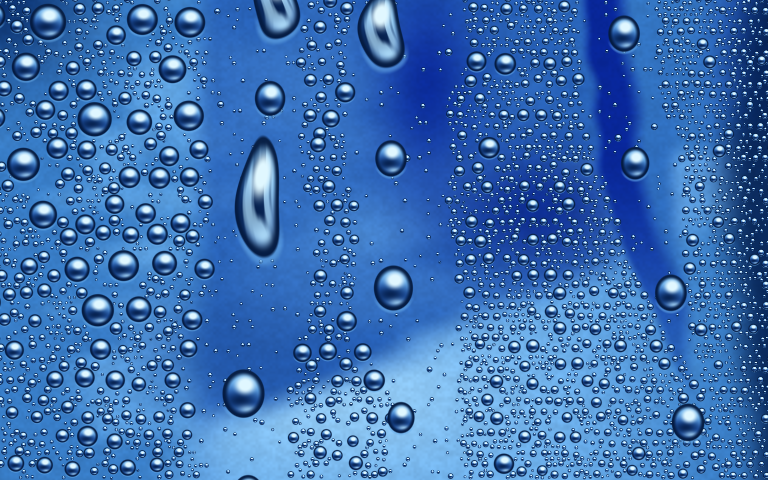
Reproduce this texture procedurally as a Shadertoy shader.

```glsl
// Water beads on blue glass: a soft blurred backdrop, five jittered grids of
// beads from large to dust with a coverage per vertical zone, and three bare
// lanes in which larger drops and stretched drips slide down.

const vec3 NAVY  = vec3(0.02, 0.16, 0.40);
const vec3 ROYAL = vec3(0.03, 0.15, 0.60);
const vec3 DEEP  = vec3(0.14, 0.36, 0.71);
const vec3 MID   = vec3(0.22, 0.49, 0.78);
const vec3 LIGHT = vec3(0.41, 0.68, 0.92);
const vec3 PALE  = vec3(0.72, 0.90, 1.00);
const vec3 GLINT = vec3(0.88, 0.97, 1.00);

const int LAYERS = 5;
const float CELL[5]  = float[5](0.100, 0.060, 0.037, 0.022, 0.0125);
// Share of filled cells per layer in each zone.
const float LEFT[5]  = float[5](0.55, 0.55, 0.65, 0.75, 0.60);
const float STRIP[5] = float[5](0.00, 0.32, 0.65, 0.65, 0.50);
const float MAIN[5]  = float[5](0.00, 0.04, 0.60, 0.85, 0.80);
const float RIGHT[5] = float[5](0.00, 0.03, 0.16, 0.65, 0.80);
const float BARE[5]  = float[5](0.00, 0.00, 0.00, 0.02, 0.09);

const vec3 LANE_X     = vec3(0.57, 0.79, 1.27);
const vec3 LANE_DRIFT = vec3(-0.06, 0.07, 0.19);
const vec3 LANE_START = vec3(0.00, 0.06, 0.07);
const vec3 LANE_STEP  = vec3(0.205, 0.27, 0.27);

float hash(vec2 p) {
    return fract(sin(dot(p, vec2(127.1, 311.7))) * 43758.5453);
}

float noise(vec2 p) {
    vec2 i = floor(p), f = fract(p);
    f = f * f * (3.0 - 2.0 * f);
    return mix(mix(hash(i), hash(i + vec2(1, 0)), f.x),
               mix(hash(i + vec2(0, 1)), hash(i + vec2(1, 1)), f.x), f.y);
}

float blob(vec2 p, vec2 centre, vec2 size) {
    vec2 q = (p - centre) / size;
    return exp(-dot(q, q));
}

// Left and right edge of the bare wedge at depth t below the top.
vec2 wedge(float t) { return vec2(1.21 + 0.35 * t * t, 1.38 + 0.07 * t); }

vec3 backdrop(vec2 p) {
    float t = 1.0 - p.y;
    float cloud = noise(p * vec2(3.0, 5.0) + 4.0) * 0.65 + noise(p * vec2(9.0, 17.0)) * 0.35;
    float x = p.x + 0.04 * (cloud - 0.5);
    float channel = smoothstep(0.38, 0.46, x) * smoothstep(1.5, 1.1, x);
    vec3 c = mix(MID, LIGHT, 0.85 * smoothstep(0.35, 0.75, cloud));
    c = mix(c, DEEP, channel * (1.0 - 0.4 * cloud));
    c = mix(c, NAVY, 0.9 * blob(p, vec2(0.0, 1.0), vec2(0.17, 0.16)));
    c = mix(c, DEEP * 0.92, 0.8 * blob(p, vec2(0.5, 0.27), vec2(0.2, 0.13)));
    c = mix(c, LIGHT, 0.45 * blob(p, vec2(0.78, 0.52), vec2(0.12, 0.06)));
    c = mix(c, ROYAL, 0.9 * blob(p, vec2(0.89, 0.83), vec2(0.10, 0.20)));
    c = mix(c, ROYAL * 0.9, 0.85 * blob(p, vec2(1.12, 0.56), vec2(0.19, 0.13)));
    // Bright sheet under a slanting fold
    float fold = t - 0.85 + 0.39 * (x - 0.42) + 0.05 * (cloud - 0.5);
    float sheet = smoothstep(0.0, 0.10, fold) * smoothstep(0.25, 0.5, x);
    c = mix(c, mix(LIGHT, MID, smoothstep(1.15, 1.55, x)), 0.95 * sheet);
    c = mix(c, PALE, 0.55 * sheet * blob(p, vec2(0.72, 0.18), vec2(0.36, 0.18)));
    // Dark streak and steel wedge
    vec2 w = wedge(t);
    float inside = smoothstep(w.x - 0.01, w.x + 0.02, x) * smoothstep(w.y + 0.03, w.y - 0.02, x);
    c = mix(c, mix(MID, DEEP, 0.2 + 0.7 * t), inside);
    c = mix(c, ROYAL, inside * smoothstep(w.x + 0.11, w.x + 0.06, x) * smoothstep(0.85, 0.3, t));
    c = mix(c, ROYAL, 0.6 * blob(p, vec2(1.58, 0.9), vec2(0.10, 0.25)));
    c = mix(c, NAVY * 0.8, 0.9 * smoothstep(1.49, 1.6, x + 0.03 * sin(5.0 * t)));
    float grain = noise(p * vec2(60.0, 90.0)) + noise(p * 170.0) - 1.0;
    return c * (1.0 + 0.06 * grain);
}

float coverage(int k, vec2 p) {
    float t = 1.0 - p.y;
    float x = p.x + 0.05 * (noise(p * 9.0) - 0.5);
    vec2 w = wedge(t);
    float spread = 0.07 * smoothstep(0.68, 0.85, t);
    if (x < 0.41) return LEFT[k] * (k == 0 ? step(t, 0.68) : 1.0);
    if (x > 0.64 - 0.5 * spread && x < 0.735 + spread) return STRIP[k];
    if (x > 0.95 && x < w.x) return MAIN[k] * (k == 2 ? 1.0 - 0.4 * t : 1.0);
    if (x > max(w.x, w.y)) return RIGHT[k];
    return BARE[k];
}

// Centre and radius of the bead in the grid cell around p; radius 0 if empty.
vec3 bead(int k, vec2 p) {
    vec2 g = p / CELL[k];
    float shift = 0.5 * mod(floor(g.y), 2.0);
    vec2 id = floor(g + vec2(shift, 0.0));
    vec2 seed = id + 17.3 * float(k);
    float size = mix(0.20, 0.38, hash(seed + 5.1));
    vec2 jitter = vec2(hash(seed), hash(seed + 31.7)) - 0.5;
    vec2 centre = (id + 0.5 + jitter * (1.0 - 2.4 * size) - vec2(shift, 0.0)) * CELL[k];
    return vec3(centre, hash(seed + 77.7) < coverage(k, centre) ? size * CELL[k] : 0.0);
}

// Shades a drop; n is the position in units of its radius r.
vec3 paintDrop(vec3 under, vec2 n, float r, float streaks) {
    float d = length(n), soft = 0.8 / (r * iResolution.y);
    vec3 c = mix(under, LIGHT, 0.55 * smoothstep(1.2, 1.05, d) * smoothstep(0.3, 0.9, -n.y));
    vec3 body = mix(DEEP, LIGHT, smoothstep(-0.3, 0.5, n.y + 0.2 * n.x));
    body = mix(body, NAVY * 0.7, 0.9 * blob(n, vec2(-0.15, -0.28), vec2(0.75, 0.34)));
    body = mix(body, PALE, 0.70 * blob(n, vec2(0.2, -0.66), vec2(0.42, 0.17)));
    body = mix(body, NAVY * 0.6, 0.95 * smoothstep(0.66, 0.92, d));
    float fibre = noise(vec2(n.x * 5.0 + n.y, n.y * 1.5) + 8.0);
    body = mix(body, mix(NAVY * 0.7, PALE, smoothstep(0.3, 0.75, fibre)), streaks * smoothstep(0.95, 0.6, d));
    body = mix(body, GLINT, smoothstep(0.15, 0.85, blob(n, vec2(0.08, 0.36), vec2(0.52, 0.40))));
    return mix(c, body, smoothstep(1.0 + soft, 1.0 - soft, d));
}

void mainImage(out vec4 fragColor, in vec2 fragCoord) {
    vec2 p = fragCoord / iResolution.y;
    vec3 color = backdrop(p);
    // Beads, dust first; those touching a larger bead are left out
    for (int k = LAYERS - 1; k >= 0; k--) {
        vec3 b = bead(k, p);
        bool hidden = b.z == 0.0;
        for (int j = 0; j < k; j++) {
            vec3 big = bead(j, b.xy);
            hidden = hidden || (big.z > 0.0 && distance(big.xy, b.xy) < big.z + b.z);
        }
        if (!hidden) color = paintDrop(color, (p - b.xy) / b.z, b.z, 0.0);
    }
    // Sliding drops and drips in the bare lanes
    for (int i = 0; i < 3; i++) for (int j = 0; j < 6; j++) {
        if (i == 0 && j == 3) continue;
        vec2 seed = vec2(i, j) + 3.7;
        bool drip = (i == 0 && j < 3 && j % 2 == 0) || (i == 1 && j == 0);
        float t = LANE_START[i] + LANE_STEP[i] * float(j);
        float x = LANE_X[i] + LANE_DRIFT[i] * t + 0.04 * (hash(seed) - 0.5);
        float r = drip ? 0.045 : mix(0.028, 0.044, hash(seed + 9.0));
        float tall = drip ? (j == 2 ? 2.8 : 1.8) : 1.15;
        vec2 n = (p - vec2(x, 1.0 - t)) / (r * vec2(1.0, tall));
        if (drip) n.x = n.x * (1.0 + 0.2 * n.y) + 0.16 * sin(3.0 * n.y + float(i + j));
        color = paintDrop(color, n, r, drip ? 0.7 : 0.0);
    }
    fragColor = vec4(clamp(color, 0.0, 1.0), 1.0);
}
```
